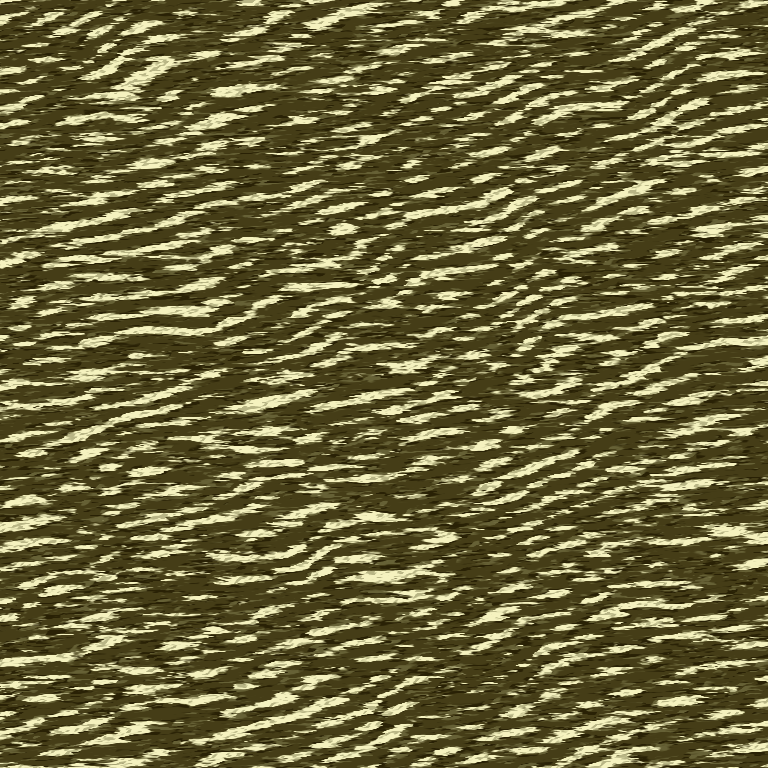
Write a Shadertoy shader that draws this texture.

```glsl
// Pale ragged streaks, gathered in slanting ripples over dark olive ground.

float hash(vec2 p) {
    return fract(sin(dot(p, vec2(127.1, 311.7))) * 43758.5453);
}

float noise(vec2 p) {
    vec2 cell = floor(p), f = fract(p);
    f = f * f * (3.0 - 2.0 * f);
    return mix(mix(hash(cell), hash(cell + vec2(1, 0)), f.x),
               mix(hash(cell + vec2(0, 1)), hash(cell + vec2(1, 1)), f.x), f.y);
}

// Height of the streaks: wavy ripples broken up by flat strokes and thin lines
float streakHeight(vec2 p) {
    float warp = 1.6 * noise(p * vec2(4.0, 5.0)) + 1.1 * noise(p * vec2(11.0, 14.0) + 40.0);
    float ripple = sin(6.2832 * (36.0 * (p.y - 0.35 * p.x) + warp));
    float strength = 0.13 + 0.26 * noise(p * vec2(7.0, 15.0) + 23.0);

    // Rows lean to the right, and slide sideways to fray the stroke ends
    p.x -= 1.3 * p.y;
    p.x += 0.022 * (noise(vec2(p.x * 20.0, p.y * 500.0)) - 0.5);
    float stroke = noise(p * vec2(33.0, 170.0) + 7.0) - 0.5;
    float line = noise(p * vec2(22.0, 270.0) + 71.0) - 0.5;
    float fray = noise(p * vec2(130.0, 490.0) + 19.0) - 0.5;
    return strength * ripple + 0.68 * stroke + 0.52 * line + 0.36 * fray;
}

void mainImage(out vec4 fragColor, in vec2 fragCoord) {
    vec2 p = fragCoord / iResolution.xy;
    float height = streakHeight(p);

    // Olive ground, smooth in the troughs and lined near the streaks
    float activity = smoothstep(-0.36, -0.10, height);
    vec2 leaning = vec2(p.x - 0.9 * p.y, p.y - 0.06 * p.x);
    float shade = 1.0 - smoothstep(0.28, 0.43, noise(leaning * vec2(75.0, 470.0) + 53.0));
    float moss = smoothstep(0.58, 0.76, noise(leaning * vec2(90.0, 480.0) + 91.0));
    vec3 ground = mix(vec3(0.27, 0.24, 0.09), vec3(0.16, 0.13, 0.02), shade * activity);
    ground = mix(ground, vec3(0.40, 0.38, 0.21), moss * activity);

    // Cream streaks with a duller grain
    float grain = noise(leaning * vec2(200.0, 490.0) + 131.0);
    vec3 cream = mix(vec3(0.72, 0.71, 0.52), vec3(0.96, 0.95, 0.75),
                     smoothstep(0.20, 0.48, grain));

    vec3 color = mix(ground, cream, smoothstep(0.12, 0.27, height));
    fragColor = vec4(color, 1.0);
}
```
